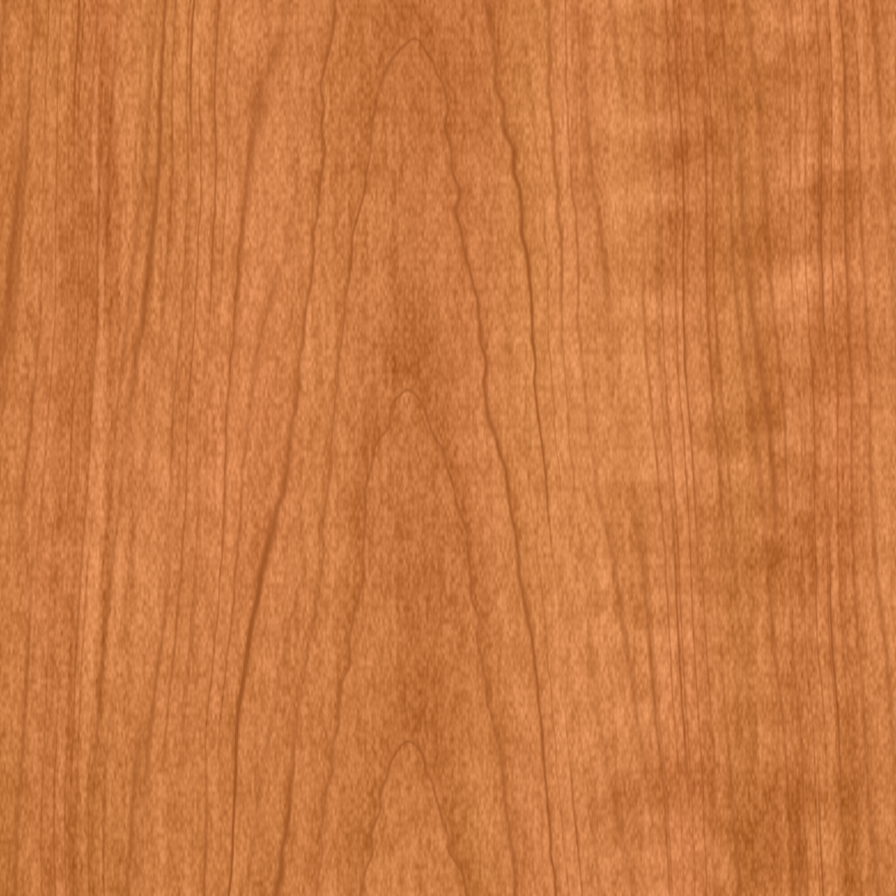
Write a WebGL 1 fragment shader that draws this texture.

```glsl
precision highp float;
// Flat-sawn cherry wood: cathedral growth rings, fine fibres and a faint cross ripple.
uniform vec2 u_resolution;

#define WOOD_COLOR vec3(0.796, 0.486, 0.268)
#define TONE_STEP vec3(0.049, 0.046, 0.044)
#define RING_COLOR vec3(0.600, 0.315, 0.130)
#define HEART_X 0.46
#define HEART_ROUNDING 0.09
#define RINGS_ACROSS 28.0
#define RINGS_ALONG 2.55
#define RING_PHASE 0.44
#define LINE_WIDTH 0.0021
#define FIBRE_CONTRAST 1.75
#define RIPPLE_CONTRAST 1.7
#define STREAK_CONTRAST 1.1

float hash(vec2 p) {
  return fract(sin(dot(p, vec2(127.1, 311.7))) * 43758.55);
}

float noise(vec2 p) {
  vec2 cell = floor(p), f = fract(p);
  f = f * f * (3.0 - 2.0 * f);
  float low = mix(hash(cell), hash(cell + vec2(1.0, 0.0)), f.x);
  float high = mix(hash(cell + vec2(0.0, 1.0)), hash(cell + 1.0), f.x);
  return mix(low, high, f.y);
}

// Noise centred on zero, roughly -1 to 1.
float snoise(vec2 p) {
  return 2.0 * noise(p) - 1.0;
}

// Distance to the nearest scattered point, used for flecks and pores.
float cellular(vec2 p) {
  vec2 cell = floor(p);
  float nearest = 2.0;
  for (int j = -1; j <= 1; j++) {
    for (int i = -1; i <= 1; i++) {
      vec2 c = cell + vec2(float(i), float(j));
      vec2 point = c + vec2(hash(c), hash(c + 57.3));
      nearest = min(nearest, distance(p, point));
    }
  }
  return nearest;
}

// Soft bell curve around a centre.
float bell(float x, float centre, float width) {
  float d = (x - centre) / width;
  return exp(-d * d);
}

// Sideways drift of the grain: layered sines, ragged only near the heart.
float grainDrift(vec2 p) {
  float heart = bell(p.x, HEART_X, 0.14);
  float sway = sin(p.y * 6.0 + p.x * 6.0) + 0.4 * sin(p.y * 17.0 - p.x * 13.0 + 1.0);
  float ragged = 0.010 * snoise(p * vec2(12.0, 11.0)) + 0.005 * snoise(p * vec2(50.0, 42.0));
  return 0.004 * sway + 0.005 * snoise(p * vec2(9.0, 4.0)) + ragged * (0.12 + 0.88 * heart);
}

// Dark line at whole ring numbers; its strength varies along the ring.
float ringLine(float ring, float slope, float width, float evenness, vec2 p) {
  float id = floor(ring + 0.5);
  float d = abs(ring - id) / slope;
  float strength = noise(vec2(id * 7.3 + p.x * 4.0, p.y * 4.0 + id));
  return exp(-d * d / (width * width)) * max(smoothstep(0.1, 0.8, strength), evenness);
}

void main() {
  vec2 p = gl_FragCoord.xy / u_resolution;

  // Ring field: nested arches at the heart, nearly straight lines outside.
  float dx = p.x - HEART_X + grainDrift(p);
  float side = smoothstep(0.07, 0.2, abs(dx));
  float radius = length(vec2(dx, HEART_ROUNDING));
  float ring = RINGS_ACROSS * (radius - HEART_ROUNDING)
             + RINGS_ALONG * p.y * exp(-1.5 * abs(dx) * side)
             + 0.35 * side * sin(dx * 41.0) - RING_PHASE;
  float slope = length(vec2(RINGS_ACROSS * dx / radius, RINGS_ALONG));
  float grainX = HEART_X + dx;

  // Broad shading: brown heart, pale band beside it, darker right third.
  float tone = 0.3 - 0.8 * bell(dx, 0.0, 0.09) * smoothstep(0.0, 0.7, p.y)
             + 0.6 * bell(grainX, 0.63, 0.07) - 0.5 * bell(grainX, 0.82, 0.12)
             + 0.5 * snoise(p * vec2(6.0, 3.0));

  // Shade that fades away outside each ring line.
  float shade = fract(ring);
  tone -= 1.3 * exp(-4.0 * shade) * smoothstep(0.0, 0.07, shade) * (1.0 - 0.5 * side);

  // Long streaks, strongest in the two veins near the edges.
  float vein = bell(grainX, 0.115, 0.04) + bell(grainX, 0.91, 0.045);
  float streak = 0.5 * snoise(vec2(ring * 2.7, p.y * 2.0))
               + 0.6 * snoise(vec2(grainX * 110.0, p.y * 2.6));
  tone += STREAK_CONTRAST * streak * (0.7 + 1.1 * vein) - 0.3 * vein;

  // Cross ripple, mostly on the right.
  float rippleMask = 0.22 + 0.78 * smoothstep(0.62, 0.76, p.x) * (1.0 - smoothstep(0.9, 1.0, p.x));
  float bend = 1.2 * sin(p.x * 11.0);
  float ripple = 0.6 * snoise(vec2(p.x * 8.0, p.y * 24.0 + bend))
               + 0.4 * snoise(vec2(p.x * 15.0, p.y * 49.0 - bend));
  tone += RIPPLE_CONTRAST * rippleMask * ripple;

  // Fine straight fibres and short crisp flecks.
  float fibre = 0.6 * snoise(vec2(p.x * 390.0, p.y * 150.0))
              + 0.35 * snoise(vec2(p.x * 230.0, p.y * 34.0 + 5.0));
  float fleck = 0.45 - cellular(vec2(p.x * 250.0, p.y * 130.0));
  tone += FIBRE_CONTRAST * (fibre + 0.8 * fleck);

  // Colour: tone ramp, slow pink-to-tan drift, ring lines and pores.
  vec3 color = WOOD_COLOR + TONE_STEP * tone;
  color += vec3(0.010, -0.005, 0.009) * snoise(vec2(grainX * 17.0, p.y * 2.0 + 9.0));
  float line = 0.7 * ringLine(ring, slope, LINE_WIDTH, 0.75 * (1.0 - side), p);
  line += 0.42 * side * ringLine(ring * 1.9 + 0.3, slope * 1.9, LINE_WIDTH * 0.8, 0.0, p + 3.7);
  color = mix(color, RING_COLOR, min(line, 0.8));
  float pore = 1.0 - smoothstep(0.06, 0.2, cellular(vec2(grainX * 110.0, p.y * 26.0)));
  color -= 0.035 * pore * (0.3 + vein);
  gl_FragColor = vec4(clamp(color, 0.0, 1.0), 1.0);
}
```
